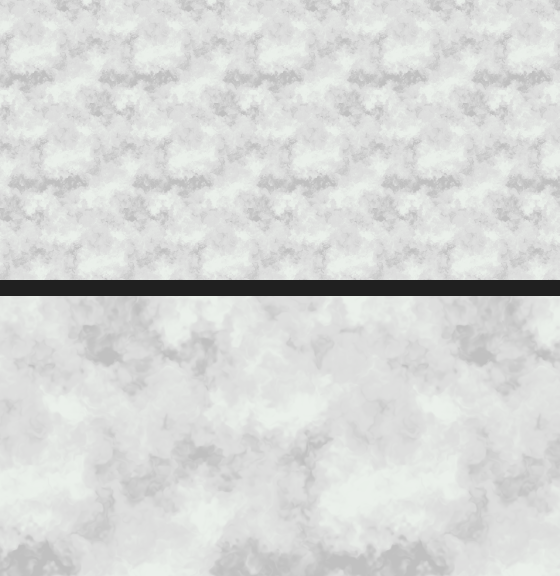
Top: the whole. Bottom: its middle third, enlarged.
Give the GLSL for this texture, as a Shadertoy shader.

```glsl
// Soft pale grey clouds: a tile of three puffy rows repeated on a slanted lattice.

const vec3 SHADE = vec3(0.755, 0.755, 0.755);
const vec3 BASE  = vec3(0.868, 0.870, 0.868);
const vec3 LIGHT = vec3(0.920, 0.943, 0.920);

const float REPEATS_ACROSS = 4.5;
const float ROWS_DOWN = 8.0;
const float ROWS_PER_TILE = 3.0;
const float COLS = 11.0;              // noise cells along one tile
const float ROW  = 3.0;               // noise cells down one row
const float TILE = ROW * ROWS_PER_TILE;
const float SLIP = 3.0;               // sideways step from row to row and tile to tile
const vec2  ORIGIN = vec2(0.455, 0.398);  // a dark hollow, from the upper left
const float STRETCH = 0.72;           // below 1 widens the puffs
const float WARP = 2.1;               // raggedness of the outlines
const float GRAIN = 2.0;              // strength of the wisps
const float GAIN = 0.72;              // strength of each finer layer of wisps
const float BIAS = -0.27;             // overall lightness

// Puffs (positive) and hollows (negative): centre x, y, radius, weight
const int PUFFS = 11;
const vec4 PUFF[PUFFS] = vec4[](
    vec4(-3.6, 1.75, 0.85,  0.8), vec4(-1.9, 1.40, 1.00,  0.8),
    vec4( 1.1, 1.50, 0.85,  0.8), vec4( 1.8, 0.40, 0.90,  0.6),
    vec4( 2.8, 1.85, 0.80,  0.7), vec4( 3.8, 0.80, 0.90,  0.6),
    vec4( 0.0, 0.00, 0.55, -0.8), vec4(-2.6, 0.15, 0.85, -0.7),
    vec4(-1.3, 0.10, 0.65, -0.5), vec4( 0.1, 1.20, 0.35, -0.6),
    vec4(-4.8, 0.50, 0.75, -0.4));

// Hash of a noise cell, equal in every tile of the lattice
float cellHash(vec2 cell, float scale) {
    cell -= floor(cell.y / (TILE * scale)) * vec2(SLIP, TILE) * scale;
    cell.x = mod(cell.x, COLS * scale);
    return fract(sin(dot(cell, vec2(12.99, 78.23)) + scale * 3.7) * 4375.85);
}

float noise(vec2 p, float scale) {
    p *= scale;
    vec2 cell = floor(p);
    vec2 f = fract(p);
    f = f * f * (3.0 - 2.0 * f);
    vec2 e = vec2(1.0, 0.0);
    return mix(mix(cellHash(cell, scale), cellHash(cell + e.xy, scale), f.x),
               mix(cellHash(cell + e.yx, scale), cellHash(cell + e.xx, scale), f.x), f.y);
}

// Layered noise, centred on zero
float wisps(vec2 p) {
    float sum = 0.0, amp = 0.5, scale = 1.0;
    for (int i = 0; i < 4; i++) {
        sum += amp * (noise(p, scale) - 0.5);
        amp *= GAIN;
        scale *= 2.0;
    }
    return sum;
}

// Sum of all puffs in the rows around a point
float puffs(vec2 p) {
    float sum = 0.0;
    float nearRow = floor(p.y / ROW);
    for (float k = -2.0; k <= 2.0; k++) {
        float row = nearRow + k;
        float tile = floor(row / ROWS_PER_TILE);
        float shift = SLIP * (row - tile * (ROWS_PER_TILE - 1.0));
        for (int i = 0; i < PUFFS; i++) {
            vec2 d = p - PUFF[i].xy - vec2(shift, row * ROW);
            d.x -= COLS * round(d.x / COLS);
            d.x *= STRETCH;
            sum += PUFF[i].w * exp(-dot(d, d) / (PUFF[i].z * PUFF[i].z));
        }
    }
    return sum;
}

void mainImage(out vec4 fragColor, in vec2 fragCoord) {
    // Noise-cell coordinates, y pointing down
    vec2 uv = fragCoord / iResolution.xy;
    uv.y = 1.0 - uv.y;
    vec2 p = (uv - ORIGIN) * vec2(COLS * REPEATS_ACROSS, ROW * ROWS_DOWN);

    // Ragged outlines and wispy shading
    vec2 warp = WARP * vec2(wisps(p + vec2(5.3, 1.7)), wisps(p + vec2(2.1, 8.4)));
    float tone = puffs(p + warp) + GRAIN * wisps(p + 0.4 * warp) + BIAS;

    // Shade below the base tone, light above it
    vec3 color = mix(BASE, SHADE, smoothstep(0.0, 1.2, -tone));
    color = mix(color, LIGHT, smoothstep(-0.1, 1.1, tone));
    fragColor = vec4(color, 1.0);
}
```
